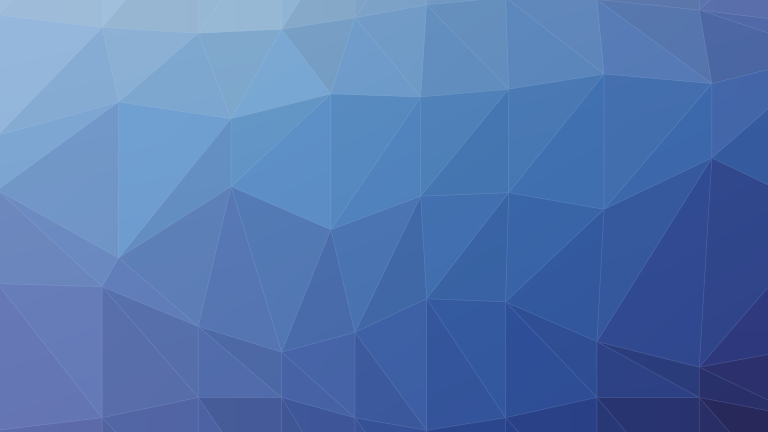
Reproduce this background procedurally as a Shadertoy shader.

```glsl
#define COLUMNS 9
#define BANDS 6
#define ASPECT (16.0 / 9.0)
#define SWAY 0.055
#define SWAY_RATE 0.75
#define NARROW_PITCH 0.205
#define WIDE_PITCH 0.243
#define TONE_VARIATION 0.035
#define FACET_SHADE 0.12
#define SEAM_WIDTH 0.001
#define SEAM_GLOW 0.13

// Each vertex row is a wave: height, tilt, amplitude, rate
const vec4 ROW_WAVE[7] = vec4[7](
    vec4(1.200,  0.000,  0.000, 1.000),
    vec4(0.965,  0.000, -0.042, 0.750),
    vec4(0.718,  0.016, -0.032, 2.800),
    vec4(0.472,  0.014,  0.088, 2.800),
    vec4(0.282, -0.007,  0.076, 1.257),
    vec4(0.046,  0.000, -0.042, 1.257),
    vec4(-0.200, 0.000,  0.000, 1.000));
const float ROW_SHIFT[7] = float[7](0.0, 2.1, 0.0, 0.0, 0.5, 0.0, 0.0);

float hash(vec2 p) {
    return fract(sin(dot(p, vec2(127.1, 311.7))) * 43758.5453);
}

vec3 ramp(vec3 a, vec3 b, vec3 c, vec3 d, float t) {
    t = clamp(t, 0.0, 1.0) * 3.0;
    return t < 1.0 ? mix(a, b, t) : t < 2.0 ? mix(b, c, t - 1.0) : mix(c, d, t - 2.0);
}

// Pale sky at the upper left, deep indigo at the lower right
vec3 skyColor(vec2 p) {
    float x = p.x / ASPECT;
    vec3 pale   = ramp(vec3(0.64, 0.75, 0.87), vec3(0.58, 0.71, 0.82),
                       vec3(0.41, 0.57, 0.75), vec3(0.34, 0.42, 0.65), x);
    vec3 azure  = ramp(vec3(0.50, 0.65, 0.82), vec3(0.39, 0.60, 0.80),
                       vec3(0.27, 0.47, 0.71), vec3(0.21, 0.36, 0.63), x);
    vec3 cobalt = ramp(vec3(0.43, 0.52, 0.75), vec3(0.33, 0.46, 0.70),
                       vec3(0.20, 0.37, 0.64), vec3(0.18, 0.23, 0.51), x);
    vec3 indigo = ramp(vec3(0.38, 0.42, 0.66), vec3(0.28, 0.37, 0.62),
                       vec3(0.16, 0.27, 0.56), vec3(0.16, 0.16, 0.36), x);
    return ramp(indigo, cobalt, azure, pale, p.y);
}

vec2 meshVertex(int column, int row) {
    float i = float(column);
    vec4 wave = ROW_WAVE[row];
    float pitch = (row == 2 || row == 3) ? WIDE_PITCH : NARROW_PITCH;
    float x = pitch * i + SWAY * sin(SWAY_RATE * i) - 0.006;
    float y = wave.x + wave.y * i + wave.z * cos(wave.w * (i - ROW_SHIFT[row]));
    return vec2(x, y);
}

float edgeSide(vec2 p, vec2 a, vec2 b) {
    vec2 edge = b - a;
    vec2 q = p - a;
    return (edge.x * q.y - edge.y * q.x) / length(edge);
}

// Distance to the nearest side, positive inside; vertices run clockwise
float triangleInset(vec2 p, vec2 a, vec2 b, vec2 c) {
    return -max(edgeSide(p, a, b), max(edgeSide(p, b, c), edgeSide(p, c, a)));
}

// Adds one facet to the weighted colour sum and keeps the deepest inset
void addFacet(vec2 p, vec2 a, vec2 b, vec2 c, float pixel,
              inout vec4 total, inout float inset) {
    float d = triangleInset(p, a, b, c);
    inset = max(inset, d);
    float coverage = smoothstep(-0.6 * pixel, 0.6 * pixel, d);
    if (coverage > 0.0) {
        vec2 center = (a + b + c) / 3.0;
        float tone = 1.0 + TONE_VARIATION * (2.0 * hash(center) - 1.0);
        vec3 color = skyColor(mix(center, p, FACET_SHADE)) * tone;
        total += vec4(color, 1.0) * coverage;
    }
}

void mainImage(out vec4 fragColor, in vec2 fragCoord) {
    vec2 p = fragCoord / iResolution.xy * vec2(ASPECT, 1.0);
    float pixel = 1.0 / iResolution.y;
    vec4 total = vec4(0.0);
    float inset = -1.0;

    // Upper bands split along rising diagonals, lower ones along falling
    for (int band = 0; band < BANDS; band++) {
        vec2 upperLeft = meshVertex(-1, band);
        vec2 lowerLeft = meshVertex(-1, band + 1);
        for (int column = 0; column <= COLUMNS; column++) {
            vec2 upperRight = meshVertex(column, band);
            vec2 lowerRight = meshVertex(column, band + 1);
            if (band < 3) {
                addFacet(p, upperLeft, upperRight, lowerLeft, pixel, total, inset);
                addFacet(p, upperRight, lowerRight, lowerLeft, pixel, total, inset);
            } else {
                addFacet(p, upperLeft, upperRight, lowerRight, pixel, total, inset);
                addFacet(p, upperLeft, lowerRight, lowerLeft, pixel, total, inset);
            }
            upperLeft = upperRight;
            lowerLeft = lowerRight;
        }
    }

    // Thin pale seams between the facets
    vec3 color = total.a > 0.0 ? total.rgb / total.a : skyColor(p);
    float seam = 1.0 - smoothstep(0.0, SEAM_WIDTH + 0.5 * pixel, abs(inset));
    color = mix(color, vec3(0.75, 0.85, 0.95), seam * SEAM_GLOW);
    fragColor = vec4(color, 1.0);
}
```
